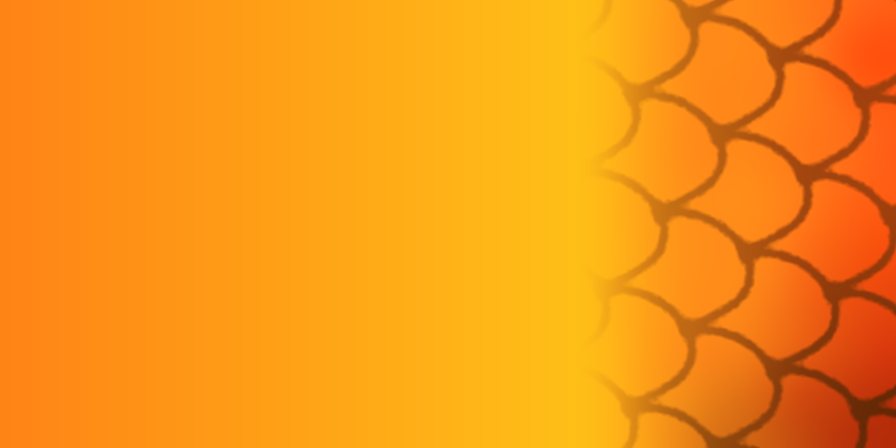
Write a WebGL 1 fragment shader that draws this background.

```glsl
precision highp float;
// Orange to gold gradient that fades into curved, brown-edged scales on the right.

uniform vec2 u_resolution;

// Lengths are in canvas heights; the canvas spans 2 by 1.
const vec2 ROW_STEP = vec2(0.1914, -0.0898);
const vec2 COLUMN_STEP = vec2(0.0620, -0.2625);
const vec2 LATTICE_ORIGIN = vec2(1.413, 0.788);
const float UPPER_BULGE = 0.031;
const float LOWER_BULGE = 0.051;
const float LOWER_SKEW = 0.65;
const float LINE_HALF_WIDTH = 0.0095;
const float LINE_SOFTNESS = 0.0060;
const float LINE_OPACITY = 0.84;
const float JOINT_BLEND = 0.022;
const float SEAM_X = 1.285;

const vec3 ORANGE = vec3(1.0, 0.515, 0.085);
const vec3 GOLD = vec3(1.0, 0.75, 0.09);
const vec3 SCALE_ORANGE = vec3(1.0, 0.54, 0.10);
const vec3 SCALE_RED = vec3(1.0, 0.36, 0.09);
const vec3 GLOW_RED = vec3(1.0, 0.30, 0.04);
const vec3 DEEP_RED = vec3(0.78, 0.16, 0.03);
const vec3 UMBER = vec3(0.74, 0.42, 0.08);
const vec3 DARK_BROWN = vec3(0.56, 0.23, 0.05);
const vec3 OLIVE_BLACK = vec3(0.32, 0.15, 0.02);

float hash(vec2 p) {
  return fract(sin(dot(p, vec2(127.1, 311.7))) * 43758.5453);
}

float noise(vec2 p) {
  vec2 i = floor(p);
  vec2 f = fract(p);
  f = f * f * (3.0 - 2.0 * f);
  return mix(mix(hash(i), hash(i + vec2(1.0, 0.0)), f.x),
             mix(hash(i + vec2(0.0, 1.0)), hash(i + 1.0), f.x), f.y);
}

float cross2(vec2 a, vec2 b) {
  return a.x * b.y - a.y * b.x;
}

float smoothMin(float a, float b, float k) {
  float h = max(k - abs(a - b), 0.0) / k;
  return min(a, b) - h * h * k * 0.25;
}

// Soft round spot, one at its center and zero at its radius.
float spot(vec2 p, vec2 center, float radius) {
  return smoothstep(radius, 0.0, length(p - center));
}

// Unit bow over a chord; skew moves its peak towards the start.
float bow(float t, float skew) {
  return t * (1.0 - t) * mix(4.0, 6.75 * (1.0 - t), skew);
}

// Approximate distance to a bowed edge starting at the origin.
float edgeDistance(vec2 p, vec2 chord, float bulge, float skew) {
  float len = length(chord);
  vec2 dir = chord / len;
  float along = dot(p, dir);
  float t = clamp(along / len, 0.0, 1.0);
  float slope = (bow(t + 0.01, skew) - bow(t, skew)) * bulge / (0.01 * len);
  float offset = dot(p, vec2(-dir.y, dir.x)) - bulge * bow(t, skew);
  return length(vec2(along - t * len, offset / sqrt(1.0 + slope * slope)));
}

// Distance to the net of scale edges, thickened at the joints.
float scaleNet(vec2 p) {
  vec2 q = p - LATTICE_ORIGIN;
  vec2 cell = floor(vec2(cross2(q, COLUMN_STEP), cross2(ROW_STEP, q))
                    / cross2(ROW_STEP, COLUMN_STEP));
  float d = 1.0;
  for (int i = -1; i <= 2; i++) {
    for (int j = -1; j <= 1; j++) {
      vec2 id = cell + vec2(float(i), float(j));
      vec2 r = q - id.x * ROW_STEP - id.y * COLUMN_STEP;
      float upper = edgeDistance(r, ROW_STEP, UPPER_BULGE, 0.0);
      float lower = edgeDistance(r, COLUMN_STEP - ROW_STEP, LOWER_BULGE, LOWER_SKEW);
      d = smoothMin(d, smoothMin(upper, lower, JOINT_BLEND), JOINT_BLEND);
    }
  }
  return d;
}

void main() {
  vec2 p = gl_FragCoord.xy / u_resolution * vec2(2.0, 1.0);

  // Smooth backdrop
  vec3 color = mix(ORANGE, GOLD, clamp(p.x / SEAM_X, 0.0, 1.0));

  // Scale skin: redder to the right, darker in the lower corner
  float mottling = noise(p * 9.0) - 0.5;
  float corner = spot(p, vec2(2.02, 0.06), 0.52);
  float floorShade = smoothstep(0.26, 0.0, p.y) * smoothstep(1.35, 1.65, p.x);
  float glow = max(spot(p, vec2(1.97, 0.86), 0.18), spot(p, vec2(1.99, 0.42), 0.28));
  vec3 skin = mix(SCALE_ORANGE, SCALE_RED, smoothstep(1.62, 2.08, p.x));
  skin = mix(skin, GLOW_RED, 0.7 * glow);
  skin = mix(skin, DEEP_RED, 0.85 * corner);
  skin *= 1.0 - 0.14 * floorShade;
  skin.g += 0.03 * mottling;

  // Brown edges with a rough outline
  float d = scaleNet(p) + 0.004 * (noise(p * 110.0) - 0.5);
  float line = 1.0 - smoothstep(LINE_HALF_WIDTH - LINE_SOFTNESS,
                                LINE_HALF_WIDTH + LINE_SOFTNESS, d);
  vec3 lineColor = mix(UMBER, DARK_BROWN, smoothstep(1.4, 1.85, p.x));
  lineColor = mix(lineColor, OLIVE_BLACK, max(corner, 0.45 * floorShade));

  // Fade both layers in from the seam
  color = mix(color, skin, smoothstep(SEAM_X - 0.02, 1.60, p.x));
  color = mix(color, lineColor, LINE_OPACITY * line * smoothstep(SEAM_X, 1.52, p.x));

  gl_FragColor = vec4(color, 1.0);
}
```
